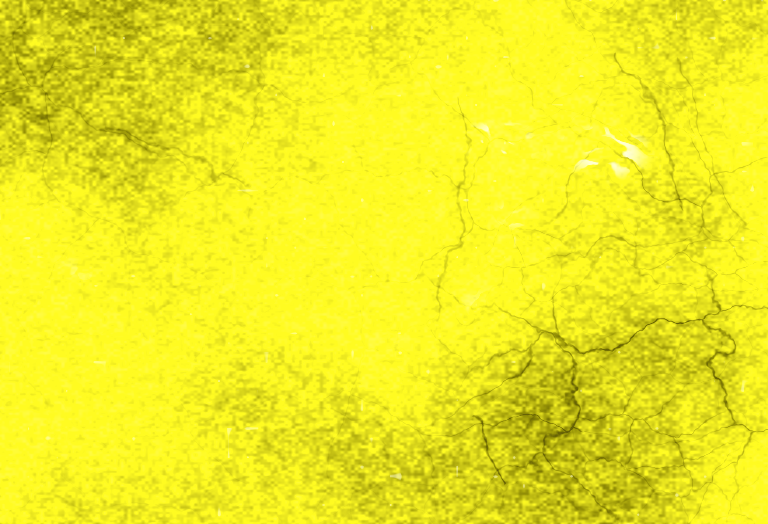
This texture is drawn by a Shadertoy shader. Its source:

```glsl
// Weathered yellow plaster wall with stained patches, fine cracks and chalky flakes.

float hash(vec2 p) {
    vec3 q = fract(p.xyx * vec3(0.1031, 0.1030, 0.0973));
    q += dot(q, q.yzx + 33.33);
    return fract((q.x + q.y) * q.z);
}

vec2 hash2(vec2 p) {
    return vec2(hash(p), hash(p + 71.7));
}

float noise(vec2 p) {
    vec2 i = floor(p), f = fract(p);
    f = f * f * (3.0 - 2.0 * f);
    return mix(mix(hash(i), hash(i + vec2(1, 0)), f.x),
               mix(hash(i + vec2(0, 1)), hash(i + vec2(1, 1)), f.x), f.y);
}

float fbm(vec2 p) {
    float sum = 0.0, amp = 0.5;
    for (int i = 0; i < 6; i++) {
        sum += amp * noise(p);
        p = mat2(1.6, 1.2, -1.2, 1.6) * p + 17.3;
        amp *= 0.5;
    }
    return sum;
}

// Soft elliptical patch
float patchAt(vec2 uv, vec2 center, vec2 size) {
    vec2 d = (uv - center) / size;
    return exp(-0.5 * dot(d, d));
}

// Distance to the nearest border of a Voronoi cell
float cellBorder(vec2 p) {
    vec2 cell = floor(p), nearest = vec2(0);
    float best = 9.0, border = 9.0;
    for (int k = 0; k < 9; k++) {
        vec2 c = cell + vec2(k % 3 - 1, k / 3 - 1);
        vec2 r = c + hash2(c) - p;
        if (dot(r, r) < best) { best = dot(r, r); nearest = r; }
    }
    for (int k = 0; k < 25; k++) {
        vec2 c = cell + vec2(k % 5 - 2, k / 5 - 2);
        vec2 r = c + hash2(c) - p, d = r - nearest;
        if (dot(d, d) > 1e-4) border = min(border, dot(0.5 * (r + nearest), normalize(d)));
    }
    return border;
}

// Thin dark core with a faint halo
float crackLine(float dist, float width) {
    width = max(width, 1.2 / iResolution.y);
    return 0.75 * (1.0 - smoothstep(0.0, width, dist)) + 0.25 * exp(-dist / (2.5 * width));
}

float fault(vec2 p, vec2 a, vec2 b, float width) {
    vec2 ab = b - a, ap = p - a;
    float h = clamp(dot(ap, ab) / dot(ab, ab), 0.0, 1.0);
    return crackLine(length(ap - ab * h), width);
}

void mainImage(out vec4 fragColor, in vec2 fragCoord) {
    vec2 uv = fragCoord / iResolution.xy;
    vec2 p = fragCoord / iResolution.y;
    float cloud = fbm(p * 4.0 + 3.0);
    vec2 warped = p + 0.14 * (vec2(fbm(p * 7.0), fbm(p * 7.0 + 40.0)) - 0.5);

    // Broad stains, broken up by clouds
    float stain = 1.05 * patchAt(uv, vec2(0.02, 0.92), vec2(0.21, 0.2))
                + 0.75 * patchAt(uv, vec2(0.9, 0.33), vec2(0.14, 0.18))
                + 0.5 * patchAt(uv, vec2(0.72, 0.06), vec2(0.16, 0.14))
                + 0.65 * patchAt(uv, vec2(0.44, 0.16), vec2(0.16, 0.12))
                + 0.4 * patchAt(uv, vec2(0.08, 0.0), vec2(0.15, 0.07))
                + 0.4 * patchAt(uv, vec2(0.88, 0.98), vec2(0.25, 0.1))
                + 0.35 * patchAt(uv, vec2(0.86, 0.58), vec2(0.1, 0.06))
                - 0.5 * patchAt(uv, vec2(1.0, 0.03), vec2(0.07, 0.1));
    float shade = max(stain * (0.35 + 1.3 * cloud) + 0.8 * (cloud - 0.5), 0.0);

    // Crack network, strongest at the lower right
    float cracked = 0.12 + patchAt(uv, vec2(0.86, 0.26), vec2(0.17, 0.2))
                  + 0.35 * patchAt(uv, vec2(0.8, 0.68), vec2(0.18, 0.2))
                  + 0.25 * patchAt(uv, vec2(0.08, 0.8), vec2(0.2, 0.15));
    float broken = smoothstep(0.35, 0.6, noise(p * 6.0 + 9.0));
    float coarse = crackLine(cellBorder(warped * vec2(4.5, 6.0)) / 5.0, 0.0035);
    float fine = crackLine(cellBorder(warped * vec2(10.0, 14.0) + 5.0) / 12.0, 0.0028);
    float cracks = cracked * (0.36 * coarse * (0.3 + 0.7 * broken) + 0.2 * fine * (1.0 - 0.7 * broken));

    // A few long faults
    cracks += 0.24 * fault(warped, vec2(1.19, 0.92), vec2(1.26, 0.62), 0.004);
    cracks += 0.15 * fault(warped, vec2(1.28, 0.9), vec2(1.41, 0.6), 0.004);
    cracks += 0.14 * fault(warped, vec2(0.86, 0.8), vec2(0.84, 0.28), 0.005) * (0.4 + broken);
    cracks += 0.17 * fault(warped, vec2(0.22, 0.77), vec2(0.47, 0.66), 0.004);
    cracks += 0.34 * fault(warped, vec2(0.9, 0.22), vec2(0.98, 0.05), 0.004);

    // Faint wandering veins and sandy grain
    float veins = 1.0 - smoothstep(0.0, 0.025, abs(fbm(p * vec2(5.0, 7.0) + 60.0) - 0.49));
    float grain = 0.6 * noise(p * vec2(150.0, 190.0)) + 0.4 * noise(p * vec2(65.0, 95.0)) - 0.5;

    // Pale worn patches with chalk flakes
    float worn = patchAt(uv, vec2(0.65, 0.73), vec2(0.035, 0.04))
               + patchAt(uv, vec2(0.79, 0.71), vec2(0.045, 0.045))
               + 0.7 * patchAt(uv, vec2(0.67, 0.59), vec2(0.025, 0.03))
               + 0.5 * patchAt(uv, vec2(0.62, 0.43), vec2(0.03, 0.03))
               + 0.5 * patchAt(uv, vec2(0.1, 0.48), vec2(0.04, 0.04))
               + 0.4 * patchAt(uv, vec2(0.52, 0.35), vec2(0.06, 0.04));
    float flakes = smoothstep(0.66, 0.82, noise(warped * vec2(42.0, 65.0))) * smoothstep(0.3, 0.9, worn);
    flakes += 0.5 * smoothstep(0.95, 0.99, noise(p * 55.0 + 8.0));

    // Tone to yellow
    float tone = 1.05 - 0.28 * shade + grain * (0.24 + 0.34 * shade) - cracks
               - veins * (0.03 + 0.05 * shade) + 0.06 * worn;
    float red = clamp(tone, 0.4, 1.0);
    float blue = 0.02 + 0.11 * smoothstep(0.5, 1.0, red) + 1.3 * max(tone - 1.04, 0.0);
    vec3 yellow = vec3(red, red - 0.015, min(blue, 0.45));
    fragColor = vec4(mix(yellow, vec3(1.0, 1.0, 0.85), min(flakes, 1.0)), 1.0);
}
```
